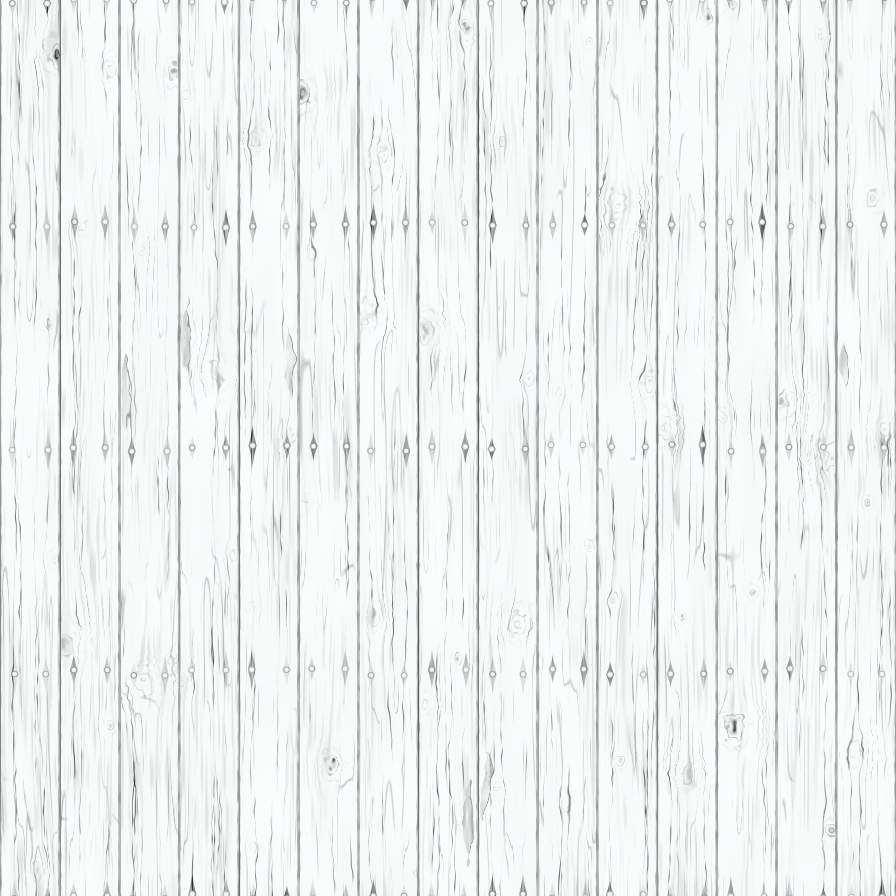
Give the GLSL for this texture, as a Shadertoy shader.

```glsl
const float PLANKS = 15.0;
const float NAIL_ROWS = 4.0;
const vec3 PAINT = vec3(0.985, 0.992, 0.994);

float hash(vec2 p) {
    vec3 q = fract(p.xyx * 0.1031);
    q += dot(q, q.yzx + 33.33);
    return fract((q.x + q.y) * q.z);
}

float noise(vec2 p) {
    vec2 i = floor(p), f = fract(p);
    f = f * f * (3.0 - 2.0 * f);
    return mix(mix(hash(i), hash(i + vec2(1, 0)), f.x),
               mix(hash(i + vec2(0, 1)), hash(i + vec2(1, 1)), f.x), f.y);
}

// Antialiased coverage of a signed distance in canvas units
float fill(float d) {
    return clamp(0.5 - d * iResolution.y, 0.0, 1.0);
}

// Rings and dark cores; also pushes the grain coordinate aside
float knots(vec2 p, float id, inout vec2 grain) {
    float shade = 0.0;
    for (float k = 0.0; k < 4.0; k++) {
        vec2 seed = vec2(id * 3.1 + 5.0, k * 7.3 + 2.0);
        vec2 c = vec2(hash(seed) / PLANKS, (k + hash(seed + 11.0)) / 4.0);
        float r = mix(0.005, 0.014, pow(hash(seed + 23.0), 2.0));
        float strength = pow(hash(seed + 37.0), 3.0);
        vec2 d = (p - c) * vec2(1.0, 0.7);
        float l = length(d) / r + 0.7 * (noise(p * 190.0 + seed) - 0.5);
        grain.x -= 0.75 * d.x * exp(-0.3 * l * l);
        float rings = smoothstep(0.4, 1.0, sin(l * 9.0 + 3.0 * noise(p * 110.0)));
        float worn = noise(p * vec2(240.0, 150.0) + seed);
        shade += rings * worn * (1.0 - smoothstep(0.6, 1.7, l)) * (0.14 + 0.2 * strength);
        shade += (1.0 - smoothstep(0.1, 0.6, l)) * 0.6 * strength * worn;
    }
    return shade;
}

// Fine fibres and hairline contour cracks, gathered in patches
float woodGrain(vec2 g, float id) {
    g.x += id * 1.37 + 0.006 * noise(vec2(id * 9.0, g.y * 5.0));
    float fibre = smoothstep(0.45, 0.95, noise(vec2(g.x * 480.0, g.y * 22.0)));
    float patches = smoothstep(0.35, 0.8, noise(vec2(g.x * 40.0, g.y * 8.0)));
    float shade = 0.09 * fibre * patches;
    for (float i = 0.0; i < 2.0; i++) {
        vec2 q = vec2(g.x * (90.0 + 70.0 * i) + i * 31.0, g.y * (4.0 + 3.0 * i));
        float n = noise(q);
        float slope = abs(noise(q + vec2(0.05, 0.0)) - n) / 0.05 * 90.0;
        float broken = smoothstep(0.5, 0.85, noise(vec2(g.x * 75.0 + i * 8.0, g.y * 19.0)));
        shade += 0.25 * broken * fill(abs(n - 0.5) / (slope + 15.0) - 0.0003);
    }
    return shade;
}

// Delicate splits: two through the nail lines, the others anywhere
float splits(vec2 g, float id) {
    float shade = 0.0;
    for (float i = 0.0; i < 7.0; i++) {
        vec2 seed = vec2(id + 3.0, i * 5.7 + 1.0);
        float x = i < 2.0 ? 0.23 + 0.55 * i : 0.08 + 0.84 * hash(seed);
        x = x / PLANKS + 0.006 * (noise(vec2(g.y * 13.0, id * 7.0 + i)) - 0.5)
          + 0.002 * (noise(vec2(g.y * 85.0, id + i * 9.0)) - 0.5);
        float open = smoothstep(0.52, 0.9, noise(vec2(g.y * 12.0 + id * 4.3, i * 3.0 + id)));
        float wear = noise(vec2(g.y * 95.0 + id * 6.0, i * 2.0 + 40.0));
        shade += 0.48 * open * (0.3 + 0.8 * wear) * fill(abs(g.x - x) - 0.0007 * wear);
    }
    return shade;
}

// Flaked paint with a ragged edge on some planks
float flake(vec2 p, float id) {
    vec2 seed = vec2(id * 2.7 + 1.0, 61.0);
    vec2 c = vec2(mix(0.12, 0.85, step(0.5, hash(seed))) / PLANKS, hash(seed + 5.0));
    vec2 d = p - c;
    d.x += 0.008 * (noise(vec2(p.y * 45.0, id)) - 0.5);
    float halfHeight = 0.03 + 0.03 * hash(seed + 9.0);
    float edge = abs(d.x) - 0.007 * (1.0 - pow(abs(d.y) / halfHeight, 2.0))
               + 0.004 * noise(p * vec2(250.0, 110.0));
    float inside = 0.04 + 0.3 * noise(p * vec2(330.0, 45.0)) * noise(p * vec2(70.0, 25.0));
    float rim = 0.42 * fill(abs(edge) - 0.0005) * smoothstep(-0.001, 0.002, d.x);
    return step(0.62, hash(seed + 17.0)) * max(inside * fill(edge), rim);
}

void mainImage(out vec4 fragColor, in vec2 fragCoord) {
    vec2 uv = fragCoord / iResolution.xy;
    float id = floor(uv.x * PLANKS);
    vec2 p = vec2(uv.x - id / PLANKS, uv.y);
    vec2 grain = p;

    float shade = 0.018 * noise(uv * vec2(50.0, 9.0));
    shade += knots(p, id, grain);
    shade += woodGrain(grain, id) + splits(grain, id);
    shade = max(shade, flake(p, id));

    // Nails: spindle stain, soft ring and pale head
    float row = floor(uv.y * NAIL_ROWS + 0.5);
    for (float side = 0.0; side < 2.0; side++) {
        vec2 seed = vec2(id * 2.0 + side + 4.0, row * 6.1 + 3.0);
        float lift = 0.008 * (hash(vec2(id, row + 50.0)) - 0.5);
        vec2 d = p - vec2((0.23 + 0.55 * side + 0.05 * (hash(seed) - 0.5)) / PLANKS,
                          row / NAIL_ROWS + lift);
        float taper = max(1.0 - abs(d.y) / mix(0.014, 0.028, hash(seed + 8.0)), 0.0);
        float stain = fill(abs(d.x) - 0.0045 * pow(taper, 1.7)) * smoothstep(0.0, 0.35, taper);
        float streak = 0.5 + 0.8 * noise(vec2(d.x * 600.0, d.y * 60.0) + seed);
        shade += stain * streak * mix(0.1, 0.5, pow(hash(seed + 15.0), 2.0));
        float r = length(d);
        shade = mix(shade, 0.22 + 0.2 * hash(seed + 29.0), fill(r - 0.0036));
        shade = mix(shade, 0.03, fill(r - 0.0025));
    }

    // Seams: grey gap with a darker, uneven core and finely chipped edges
    float seam = floor(uv.x * PLANKS + 0.5);
    float s = uv.x - seam / PLANKS;
    float chip = noise(vec2(seam * 9.0 + 4.0 * step(0.0, s), uv.y * 130.0));
    float gap = fill(abs(s) - 0.0013 - 0.0007 * chip * chip);
    float depth = 0.6 * hash(vec2(seam, 71.0)) + 0.6 * noise(vec2(seam * 5.0, uv.y * 7.0)) - 0.15;
    float core = fill(abs(s - 0.0006) - 0.0006);
    shade = max(shade, gap * (0.2 + 0.22 * noise(vec2(seam * 3.0, uv.y * 90.0))));
    shade = max(shade, core * clamp(0.25 + 0.5 * depth, 0.25, 0.75));

    fragColor = vec4(PAINT * (1.0 - clamp(shade, 0.0, 0.8)), 1.0);
}
```
